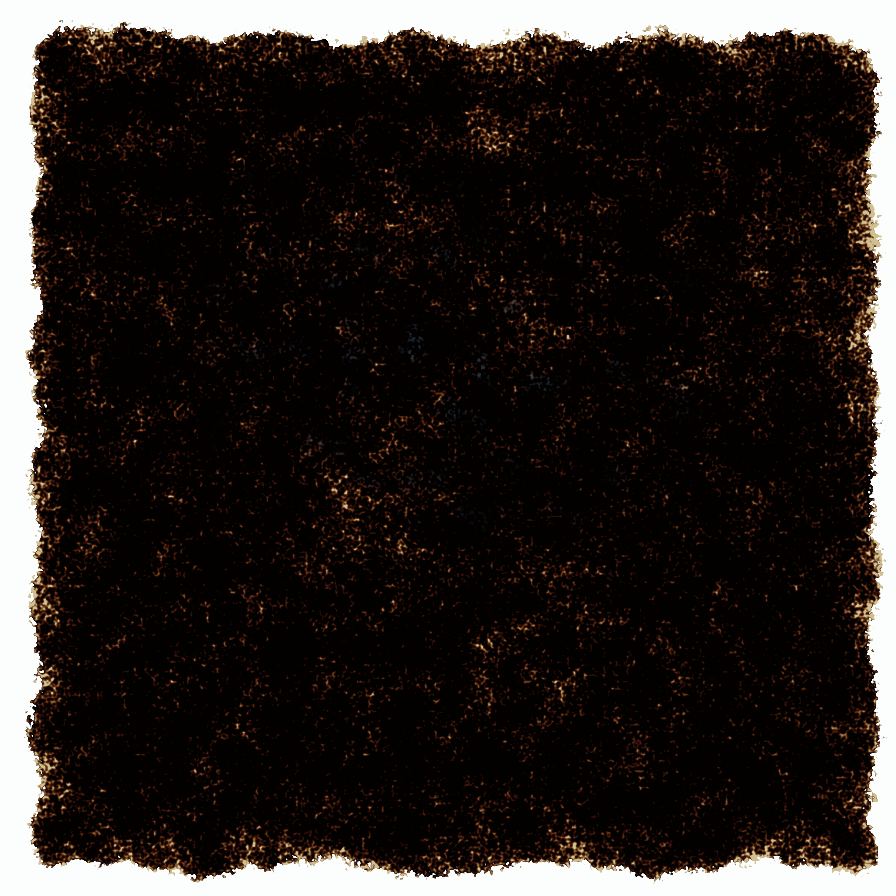
Reproduce this texture procedurally as a WebGL 2 fragment shader.

```glsl
#version 300 es
precision highp float;
uniform vec2 u_resolution;
out vec4 fragColor;

const float TAU = 6.2831853;

// Palette
const vec3 PAPER = vec3(0.99, 0.993, 0.993);
const vec3 SOOT  = vec3(0.012, 0.0, 0.0);
const vec3 UMBER = vec3(0.19, 0.06, 0.035);
const vec3 RUST  = vec3(0.38, 0.19, 0.06);
const vec3 TAN   = vec3(0.51, 0.38, 0.21);
const vec3 CREAM = vec3(0.82, 0.75, 0.57);
const vec3 SLATE = vec3(0.10, 0.16, 0.21);

// Sheet outline: left, bottom, right, top
const vec4 EDGES = vec4(0.039, 0.031, 0.976, 0.959);
const vec4 WAVE_SIZE = vec4(0.005, 0.008, 0.005, 0.006);
const vec4 WAVE_PERIOD = vec4(0.137, 0.25, 0.17, 0.142);
const vec4 WAVE_CREST = vec4(0.596, 0.234, 0.87, 0.31);
const float CORNER_RADIUS = 0.03;
const float TEAR_ROUGHNESS = 0.011;

// Speckles
const float COARSE_GRAIN = 149.0;
const float FINE_GRAIN = 271.0;
const float SPECKLE_CUT = 0.47;
const float FRINGE_WIDTH = 0.021;
const float FRINGE_GAIN = 0.86;

// Worn patches: centre, radius, strength
const int PATCH_COUNT = 8;
const vec4 PATCHES[PATCH_COUNT] = vec4[PATCH_COUNT](
    vec4(0.37, 0.45, 0.040, 0.30), vec4(0.41, 0.40, 0.055, 0.36),
    vec4(0.56, 0.86, 0.055, 0.30), vec4(0.42, 0.74, 0.055, 0.24),
    vec4(0.45, 0.52, 0.040, 0.26), vec4(0.59, 0.65, 0.060, 0.20),
    vec4(0.92, 0.70, 0.090, 0.26), vec4(0.62, 0.28, 0.090, 0.20));

vec2 gradientAt(ivec2 cell) {
    uvec2 c = uvec2(cell + 4096);
    uint h = c.x * 1597334677u ^ c.y * 3812015801u;
    h = (h ^ (h >> 15)) * 2246822519u;
    h = (h ^ (h >> 13)) * 3266489917u;
    float angle = float((h ^ (h >> 16)) & 65535u) / 65536.0 * TAU;
    return vec2(cos(angle), sin(angle));
}

float gradientNoise(vec2 p) {
    ivec2 i = ivec2(floor(p));
    vec2 f = fract(p);
    vec2 w = f * f * f * (f * (f * 6.0 - 15.0) + 10.0);
    float a = dot(gradientAt(i), f);
    float b = dot(gradientAt(i + ivec2(1, 0)), f - vec2(1.0, 0.0));
    float c = dot(gradientAt(i + ivec2(0, 1)), f - vec2(0.0, 1.0));
    float d = dot(gradientAt(i + ivec2(1, 1)), f - vec2(1.0));
    return mix(mix(a, b, w.x), mix(c, d, w.x), w.y);
}

float fbm(vec2 p) {
    float sum = 0.0, gain = 1.0;
    for (int i = 0; i < 4; i++) {
        sum += gain * gradientNoise(p);
        p = p * 2.13 + 17.3;
        gain *= 0.62;
    }
    return sum;
}

// Depth inside the wavy, torn sheet; negative outside
float sheetDepth(vec2 uv) {
    vec4 wave = WAVE_SIZE * cos(TAU * (uv.yxyx - WAVE_CREST) / WAVE_PERIOD);
    wave.w += 0.015 * exp(-pow((uv.x - 0.10) / 0.05, 2.0));
    vec2 low = uv - EDGES.xy + wave.xy;
    vec2 high = EDGES.zw + wave.zw - uv;
    vec2 q = CORNER_RADIUS - min(low, high);
    float depth = CORNER_RADIUS - length(max(q, 0.0)) - min(max(q.x, q.y), 0.0);
    return depth + TEAR_ROUGHNESS * fbm(uv * 31.0);
}

float wornPatches(vec2 uv) {
    float wear = 0.0;
    for (int i = 0; i < PATCH_COUNT; i++) {
        vec2 d = (uv - PATCHES[i].xy) / PATCHES[i].z;
        wear += PATCHES[i].w * exp(-dot(d, d));
    }
    return wear;
}

vec3 speckleRamp(float t) {
    vec3 col = mix(SOOT, UMBER, smoothstep(-0.17, 0.15, t));
    col = mix(col, RUST, smoothstep(0.15, 0.34, t));
    col = mix(col, TAN, smoothstep(0.34, 0.50, t));
    return mix(col, CREAM, smoothstep(0.48, 0.74, t));
}

void main() {
    vec2 uv = gl_FragCoord.xy / u_resolution;
    float pixel = 1.0 / min(u_resolution.x, u_resolution.y);
    float depth = sheetDepth(uv);

    // Grain gathered into clumps
    float grain = 0.8 * gradientNoise(uv * COARSE_GRAIN) + 0.95 * gradientNoise(uv * FINE_GRAIN + 51.7);
    float clumps = 0.62 * fbm(uv * 23.0 + 9.1);
    float fringe = FRINGE_GAIN * exp(-max(depth, 0.0) / FRINGE_WIDTH);
    fringe *= 0.9 + 0.9 * gradientNoise(uv * 9.0 + 3.4);
    vec3 col = speckleRamp(grain + clumps + fringe + wornPatches(uv) - SPECKLE_CUT);

    // Cool flecks across the middle
    vec2 fromMiddle = (uv - vec2(0.5, 0.6)) / vec2(0.24, 0.17);
    float cool = exp(-dot(fromMiddle, fromMiddle)) * smoothstep(0.15, 0.5, gradientNoise(uv * 27.0 + 40.0));
    col = mix(col, SLATE, cool * smoothstep(0.0, 0.5, grain));

    // Ragged silhouette over the paper
    float ragged = depth + 0.008 * grain;
    col = mix(PAPER, col, smoothstep(-pixel, pixel, ragged));
    fragColor = vec4(col, 1.0);
}
```
